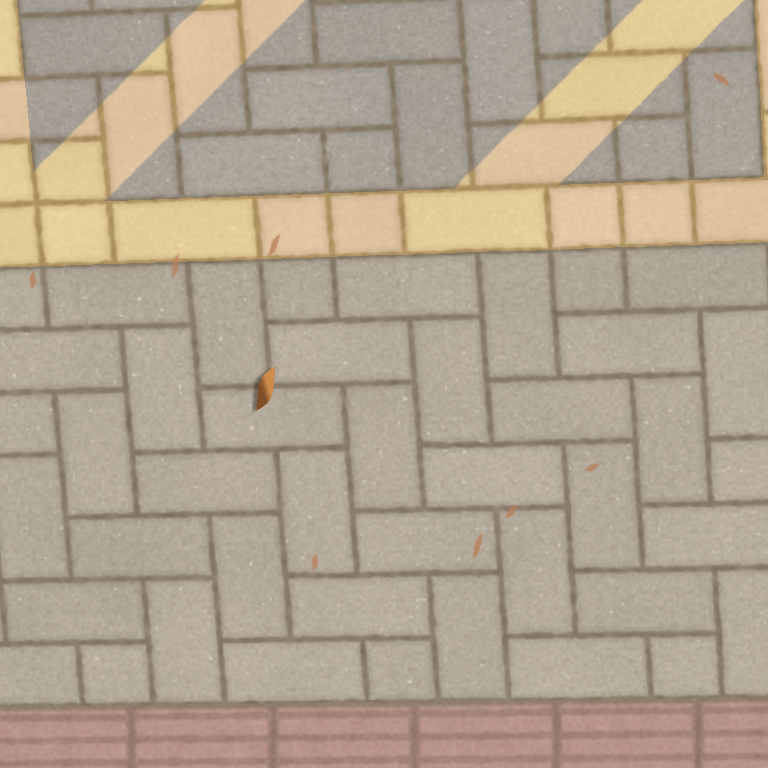
This texture is drawn by a Shadertoy shader. Its source:

```glsl
vec2 hash2(vec2 p) {
    p = vec2(dot(p, vec2(127.1, 311.7)), dot(p, vec2(269.5, 183.3)));
    return fract(sin(p) * 43758.5);
}

// Gradient noise, roughly -0.7 to 0.7
float noise(vec2 p) {
    vec2 i = floor(p), f = fract(p), w = f * f * (3.0 - 2.0 * f);
    vec2 o = vec2(0, 1);
    float a = dot(hash2(i) * 2.0 - 1.0, f);
    float b = dot(hash2(i + o.yx) * 2.0 - 1.0, f - o.yx);
    float c = dot(hash2(i + o) * 2.0 - 1.0, f - o);
    float d = dot(hash2(i + 1.0) * 2.0 - 1.0, f - 1.0);
    return mix(mix(a, b, w.x), mix(c, d, w.x), w.y);
}

float boxDistance(vec2 p, vec2 halfSize, float radius) {
    vec2 q = abs(p) - halfSize + radius;
    return length(max(q, 0.0)) + min(max(q.x, q.y), 0.0) - radius;
}

// Corners of the herringbone brick around a cell: xy is low, zw is high
vec4 brickCorners(vec2 cell) {
    vec2 lo = cell, hi = cell + 1.0;
    float k = mod(cell.x - cell.y, 4.0);
    if (k < 0.5) lo.y -= 1.0;
    else if (k < 1.5) hi.y += 1.0;
    else if (k < 2.5) hi.x += 1.0;
    else lo.x -= 1.0;
    // Bricks are cut where the painted border row begins and ends
    vec2 band = cell.y < 7.0 ? vec2(0, 7) : cell.y < 8.0 ? vec2(7, 8) : vec2(8, 20);
    lo.y = max(lo.y, band.x);
    hi.y = min(hi.y, band.y);
    return vec4(lo, hi);
}

// Pointed leaf lying along its local y axis
float leafMask(vec2 p, vec2 size, float angle, float pixel) {
    float c = cos(angle), s = sin(angle);
    p = mat2(c, s, -s, c) * p;
    p.x += 0.15 * size.x * sin(p.y / size.y * 4.0);
    float t = clamp(abs(p.y) / size.y, 0.0, 1.0);
    float d = max(abs(p.x) - size.x * (1.0 - t * t), abs(p.y) - size.y);
    return 1.0 - smoothstep(-pixel, pixel, d);
}

vec3 herringbone(vec2 p, vec2 uv, float pixel) {
    vec2 unit = vec2(0.0927, 0.0832);
    vec4 b = brickCorners(floor(uv));
    vec2 mid = 0.5 * (b.xy + b.zw);
    float d = boxDistance((uv - mid) * unit, 0.5 * (b.zw - b.xy) * unit, 0.006);
    vec2 tone = hash2(mid * 2.0);

    // Diagonal stripes, border row and side strips of paint
    float s = p.x + 1.0 - p.y - 0.3325;
    s -= 0.57 * round(s / 0.57);
    float edge = 0.0655 + 0.003 * noise(p * 45.0);
    float paint = 1.0 - smoothstep(-0.002 - pixel, 0.002 + pixel, abs(s) - edge);
    if (uv.x < 0.0 || uv.x > 10.0 || uv.y < 8.0) paint = 1.0;
    paint *= step(7.0, uv.y);

    vec3 stone = mix(vec3(0.71, 0.67, 0.61), vec3(0.66, 0.63, 0.59), smoothstep(6.0, 9.0, uv.y));
    vec3 yellow = mix(vec3(0.89, 0.80, 0.59), vec3(0.88, 0.77, 0.63), step(0.65, tone.y));
    vec3 col = mix(stone, yellow, paint) + 0.025 * (tone.x - 0.5);

    // Mineral grain, pale flecks and broad stains
    float grain = noise(p * 190.0) + 0.6 * noise(p * 85.0);
    col += mix(0.06, 0.03, paint) * grain;
    col += 0.10 * smoothstep(0.3, 0.6, noise(p * 130.0 + 31.0)) * (1.0 - 0.6 * paint);
    col += 0.03 * noise(p * 9.0) * vec3(1.0, 0.95, 0.8);

    // Dirty rims and uneven sandy joints
    float ragged = d + 0.0025 * noise(p * 60.0) + 0.0015 * noise(p * 140.0);
    col *= 1.0 - 0.06 * smoothstep(-0.014, -0.004, ragged);
    vec3 joint = mix(vec3(0.53, 0.48, 0.41), vec3(0.68, 0.57, 0.38), paint);
    joint += 0.10 * noise(p * 75.0 + 7.0);
    return mix(col, joint, smoothstep(-0.0055 - pixel, -0.0018 + pixel, ragged));
}

vec3 tactileStrip(vec2 p, float depth) {
    float along = mod(p.x - 0.171, 0.1845) - 0.09225;
    float across = mod(depth - 0.0155, 0.03) - 0.015;
    float d = boxDistance(vec2(along, across), vec2(0.085, 0.0105), 0.004);
    d += 0.003 * noise(p * 55.0);
    vec3 col = mix(vec3(0.72, 0.58, 0.54), vec3(0.63, 0.51, 0.47), smoothstep(-0.003, 0.003, d));
    col *= 1.0 - 0.08 * smoothstep(0.086, 0.091, abs(along));
    col = mix(vec3(0.56, 0.49, 0.42), col, smoothstep(0.002, 0.010, depth));
    return col + 0.05 * noise(p * 160.0) + 0.04 * noise(p * 40.0);
}

void mainImage(out vec4 fragColor, in vec2 fragCoord) {
    vec2 p = fragCoord / iResolution.xy;
    float pixel = 0.7 / iResolution.y;

    // Slight lean and perspective of the paving grid
    vec2 bend = p + 0.0012 * vec2(noise(p * 12.0), noise(p * 12.0 + 50.0));
    float rise = bend.y - 0.086;
    vec2 uv = vec2(bend.x - 0.104 + (0.095 - 0.04 * bend.x) * (bend.y - 0.128),
                   rise - (0.012 + 0.036 * rise) * (bend.x - 0.52));
    uv /= vec2(0.0927, 0.0832);

    vec3 col = uv.y > 0.0 ? herringbone(p, uv, pixel) : tactileStrip(p, -uv.y * 0.0832);

    // One large dry leaf with its shadow
    vec2 q = p - vec2(0.346, 0.494);
    col *= 1.0 - 0.35 * leafMask(q + vec2(0.005, 0.002), vec2(0.011, 0.030), 0.35, 0.003);
    vec3 dry = mix(vec3(0.50, 0.31, 0.16), vec3(0.80, 0.55, 0.30), smoothstep(-0.006, 0.006, q.x + 0.3 * q.y));
    col = mix(col, dry, leafMask(q, vec2(0.010, 0.031), 0.35, pixel));

    // Scattered small leaf scraps
    for (float i = 0.0; i < 8.0; i++) {
        vec2 r = hash2(vec2(i, 4.0)), spot = vec2((i + r.x) / 8.0, 0.25 + 0.72 * r.y);
        float m = leafMask(p - spot, vec2(0.004, 0.008 + 0.010 * r.x), 6.0 * r.y, 0.002);
        col = mix(col, vec3(0.72, 0.49, 0.34), 0.75 * m);
    }
    fragColor = vec4(clamp(col, 0.0, 1.0), 1.0);
}
```
